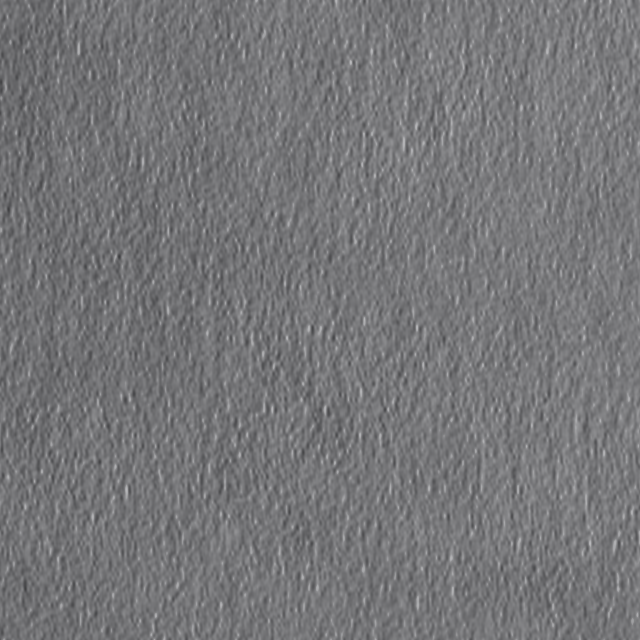
Write a three.js fragment shader that draws this texture.

```glsl
varying vec2 vUv;

float hash(vec2 cell) {
  vec3 p = fract(cell.xyx * 0.1031);
  p += dot(p, p.yzx + 33.33);
  return fract((p.x + p.y) * p.z);
}

// Smooth value noise, centred on zero
float noise(vec2 p) {
  vec2 cell = floor(p);
  vec2 f = fract(p);
  f = f * f * (3.0 - 2.0 * f);
  float low = mix(hash(cell), hash(cell + vec2(1.0, 0.0)), f.x);
  float high = mix(hash(cell + vec2(0.0, 1.0)), hash(cell + vec2(1.0, 1.0)), f.x);
  return mix(low, high, f.y) - 0.5;
}

// Upright grains in two sizes
float grainHeight(vec2 p) {
  float coarse = noise(vec2(p.x - 0.04 * p.y, p.y) * vec2(160.0, 72.0));
  float fine = noise(vec2(p.x + 0.03 * p.y, p.y) * vec2(245.0, 125.0) + 37.0);
  return 0.52 * coarse + 0.48 * fine;
}

void main() {
  // Gentle bending keeps the grains from lining up
  vec2 p = vUv + 0.003 * vec2(noise(vUv * 17.0 + 5.0), noise(vUv * 21.0 + 71.0));

  // Relief lit from the left and a little from above
  float relief = grainHeight(p) - grainHeight(p + vec2(-0.0048, 0.0016));
  float roughness = 0.235 + 0.09 * noise(vUv * 7.0 + 13.0) - 0.04 * vUv.x;
  float glint = 0.07 * smoothstep(0.28, 0.55, relief);
  float speck = 0.06 * noise(p * vec2(250.0, 165.0) + 91.0);

  // Broad shading, soft mottling and faint long streaks
  float shade = 0.437 + 0.04 * vUv.x;
  shade += 0.03 * noise(vUv * 3.5 + 9.0) + 0.03 * noise(vUv * vec2(26.0, 12.0));
  shade += 0.045 * noise(vec2(p.x * 130.0, p.y * 12.0) + 53.0);

  float grey = shade + roughness * relief + glint + speck;
  gl_FragColor = vec4(vec3(grey) + vec3(0.0, 0.001, 0.01), 1.0);
}
```
